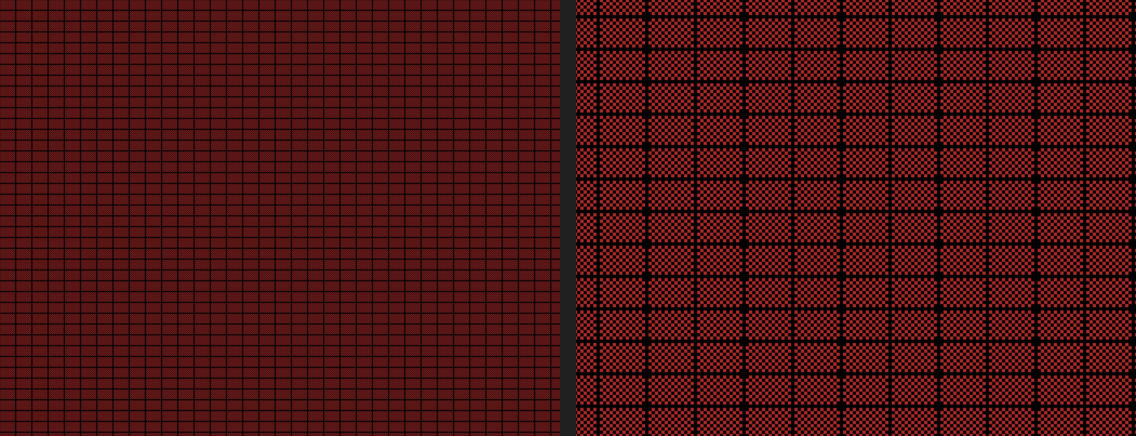
Left: the whole. Right: its middle third, enlarged.
Give the GLSL for this pattern, as a WebGL 2 fragment shader.

```glsl
#version 300 es
precision highp float;
// Fine red and black checker weave, ruled into oblong cells by thin black lines.

uniform vec2 u_resolution;
out vec4 fragColor;

const vec2 THREADS = vec2(518.0, 403.0);   // checker squares across and down the canvas
const vec2 CELL = vec2(15.0, 10.0);        // squares per cell, ruled line included
const float LINE_WIDTH = 1.0;              // in checker squares
const vec3 RED = vec3(0.70, 0.17, 0.17);
const vec3 BLACK = vec3(0.004, 0.002, 0.002);
const int TAPS = 8;                        // filter samples per axis
const float FILTER_RADIUS = 1.0;           // tent filter reach, in pixel footprints
const vec2 FADE_RANGE = vec2(0.6, 1.0);    // squares per pixel over which the checker fades
const float FADE_AMOUNT = 0.65;            // checker contrast lost when it is too fine to resolve

// Running integral of a +1/-1 square wave with unit steps.
vec2 waveIntegral(vec2 p) {
    return 1.0 - abs(mod(p, 2.0) - 1.0);
}

// Running integral of the lines that close each cell.
vec2 lineIntegral(vec2 p) {
    vec2 inLine = max(mod(p, CELL) - (CELL - LINE_WIDTH), 0.0);
    return floor(p / CELL) * LINE_WIDTH + inLine;
}

// Share of red in a small box around p: checker cut by the ruled lines.
float weave(vec2 p, vec2 box, float contrast) {
    vec2 lo = p - 0.5 * box;
    vec2 hi = p + 0.5 * box;
    vec2 wave = (waveIntegral(hi) - waveIntegral(lo)) / box;
    vec2 ruled = (lineIntegral(hi) - lineIntegral(lo)) / box;
    float checker = 0.5 + 0.5 * contrast * wave.x * wave.y;
    return checker * (1.0 - ruled.x) * (1.0 - ruled.y);
}

void main() {
    // Checker coordinates, counted from the top left corner.
    vec2 uv = gl_FragCoord.xy / u_resolution;
    vec2 p = vec2(uv.x, 1.0 - uv.y) * THREADS;
    vec2 footprint = THREADS / u_resolution;

    // Fade the checker toward its mean as squares shrink to pixels.
    float fineness = max(footprint.x, footprint.y);
    float contrast = 1.0 - FADE_AMOUNT * smoothstep(FADE_RANGE.x, FADE_RANGE.y, fineness);

    // Tent filter: calms the beat between the weave and the pixel grid.
    vec2 reach = FILTER_RADIUS * footprint;
    vec2 box = 2.0 * reach / float(TAPS);
    float sum = 0.0;
    float total = 0.0;
    for (int j = 0; j < TAPS; j++) {
        for (int i = 0; i < TAPS; i++) {
            vec2 offset = (vec2(i, j) + 0.5) * 2.0 / float(TAPS) - 1.0;
            vec2 tent = 1.0 - abs(offset);
            float weight = tent.x * tent.y;
            sum += weight * weave(p + offset * reach, box, contrast);
            total += weight;
        }
    }

    fragColor = vec4(mix(BLACK, RED, clamp(sum / total, 0.0, 1.0)), 1.0);
}
```
